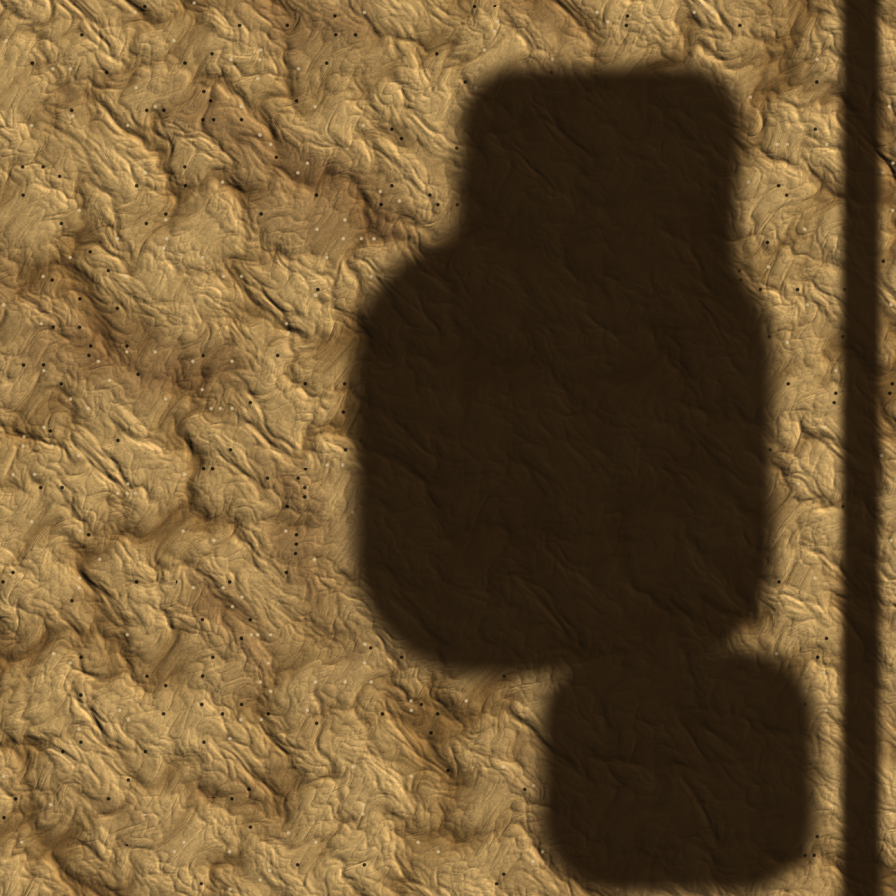
A Shadertoy shader for this texture:

```glsl
const vec3 PALE = vec3(0.69, 0.56, 0.35);
const vec3 EARTH = vec3(0.44, 0.325, 0.175);
const vec3 DAMP = vec3(0.36, 0.245, 0.14);
const vec3 SHADE = vec3(0.158, 0.108, 0.052);
const vec3 GLINT = vec3(0.88, 0.79, 0.62);
const vec2 LIGHT = vec2(0.0024, 0.0020);   // step towards the sun
const float RELIEF = 2.1;
const float PENUMBRA = 0.019;
const int LAYERS = 5;

// Dirt bands as segments: start.xy, end.xy
const vec4 BANDS[6] = vec4[6](
    vec4(0.23, 0.87, 0.29, 0.85), vec4(0.29, 0.85, 0.42, 0.75),
    vec4(0.04, 0.605, 0.25, 0.58), vec4(0.32, 0.46, 0.35, 0.37),
    vec4(0.23, 0.33, 0.28, 0.26), vec4(0.30, 0.99, 0.38, 0.97));

vec2 hash2(vec2 p) {
    vec3 q = fract(p.xyx * vec3(0.1031, 0.1030, 0.0973));
    q += dot(q, q.yzx + 33.33);
    return fract((q.xx + q.yz) * q.zy);
}

// Distances to the nearest and second nearest cell points
vec2 cells(vec2 p) {
    vec2 id = floor(p), f = p - id, near = vec2(8.0);
    for (int y = -1; y <= 1; y++)
    for (int x = -1; x <= 1; x++) {
        vec2 o = vec2(x, y);
        float d = length(o + hash2(id + o) - f);
        near = d < near.x ? vec2(d, near.x) : vec2(near.x, min(near.y, d));
    }
    return near;
}

vec2 warp(vec2 p) {
    p += 0.012 * sin(p.yx * 37.0 + vec2(0.4, 2.1));
    p += 0.005 * sin(p.yx * 91.0 + p * 43.0 + vec2(1.7, 0.2));
    return p + 0.002 * sin(p.yx * 213.0 - p * 97.0);
}

// Layered mounds with broken cracks between them
float height(vec2 p) {
    p = warp(p);
    float h = 0.0, amp = 1.0, scale = 10.0;
    for (int i = 0; i < LAYERS; i++) {
        vec2 c = cells(p * scale + float(i) * 17.3);
        float broken = 0.5 + 0.5 * sin(p.x * scale * 0.9 + 2.0 * sin(p.y * scale * 0.7));
        h += amp * (0.35 - c.x * c.x - 0.22 * broken * (1.0 - smoothstep(0.0, 0.22, c.y - c.x)));
        amp *= 0.56;
        scale *= 1.87;
    }
    return h;
}

float segment(vec2 p, vec2 a, vec2 b) {
    vec2 ab = b - a;
    return length(p - a - ab * clamp(dot(p - a, ab) / dot(ab, ab), 0.0, 1.0));
}

float roundBox(vec2 p, vec2 halfSize, float r) {
    vec2 q = abs(p) - halfSize + r;
    return length(max(q, 0.0)) + min(max(q.x, q.y), 0.0) - r;
}

float smoothMin(float a, float b, float k) {
    float h = max(k - abs(a - b), 0.0) / k;
    return min(a, b) - h * h * k * 0.25;
}

// Coverage of the cast shadow
float shadow(vec2 p) {
    float top = roundBox(p - vec2(0.667 + 0.05 * (p.y - 0.78), 0.775), vec2(0.159, 0.152), 0.066);
    float middle = roundBox(p - vec2(0.629, 0.492), vec2(0.236, 0.247), 0.14);
    float base = roundBox(p - vec2(0.757, 0.141), vec2(0.155, 0.139), 0.09);
    float d = smoothMin(smoothMin(top, middle, 0.025), base, 0.025);
    float blob = 1.0 - smoothstep(-PENUMBRA, PENUMBRA, d);
    float pole = 1.0 - smoothstep(-0.009, 0.009, abs(p.x - 0.961) - 0.022);
    return max(blob, pole);
}

void mainImage(out vec4 fragColor, in vec2 fragCoord) {
    vec2 uv = fragCoord / iResolution.xy;
    float h = height(uv);
    float relief = clamp(RELIEF * (h - height(uv + LIGHT)), -0.75, 0.5);

    // Dirt gathers in bands and scattered hollows
    float dirt = 0.0;
    for (int i = 0; i < 6; i++) {
        float d = segment(warp(uv), BANDS[i].xy, BANDS[i].zw);
        dirt = max(dirt, exp(-d * d * 900.0));
    }
    float hollow = smoothstep(0.45, 0.95, cells(warp(uv) * 8.0 + 5.0).x);
    dirt = clamp(dirt * 0.65 + hollow * 0.4, 0.0, 1.0);

    // Soil tone
    vec3 soil = mix(EARTH, PALE, smoothstep(-0.55, 0.65, h));
    soil = mix(soil, DAMP, dirt * 0.65);
    float grain = hash2(floor(uv * 400.0)).x - 0.5;
    vec3 lit = soil * (1.0 + relief + 0.1 * grain);

    // Dark pits and bright grit, denser in the dirt
    vec2 gritCell = floor(uv * 95.0);
    vec2 seed = hash2(gritCell + 71.0);
    float spot = length(fract(uv * 95.0) - 0.3 - 0.4 * seed.yx);
    float grit = 1.0 - smoothstep(0.08, 0.28, spot);
    lit = mix(lit, GLINT, grit * step(0.975 - 0.05 * dirt, seed.x) * 0.7);
    lit *= 1.0 - 0.75 * grit * step(seed.x, 0.02 + 0.05 * dirt);

    // Soft shadow keeps a faint trace of the ground
    vec3 dark = SHADE * (1.0 + 0.4 * relief) + 0.05 * (soil - vec3(0.56, 0.44, 0.26));
    fragColor = vec4(mix(lit, dark, shadow(uv)), 1.0);
}
```
